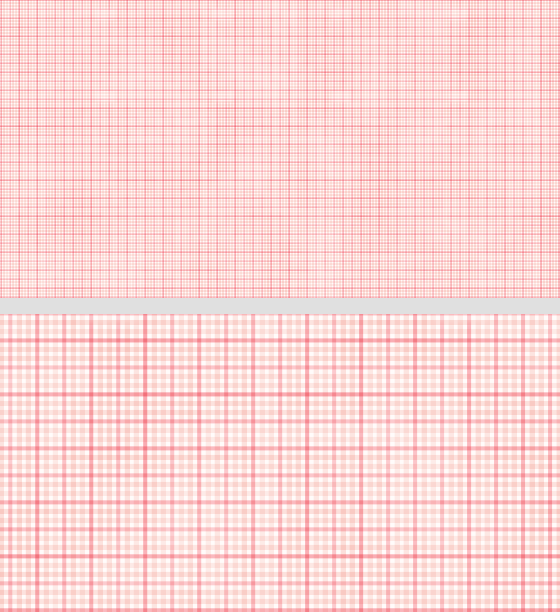
Top, the full canvas; bottom, a detail of the centre.
A WebGL 1 fragment shader for this pattern:

```glsl
precision highp float;

uniform vec2 u_resolution;

float hash(float n) {
  return fract(sin(n * 12.9898) * 4375.85);
}

vec2 gradientAt(vec2 cell) {
  float angle = 6.2832 * hash(dot(cell, vec2(1.0, 57.3)));
  return vec2(cos(angle), sin(angle));
}

float gradientNoise(vec2 p) {
  vec2 i = floor(p);
  vec2 f = p - i;
  vec2 w = f * f * (3.0 - 2.0 * f);
  vec2 e = vec2(1.0, 0.0);
  float low = mix(dot(gradientAt(i), f),
                  dot(gradientAt(i + e.xy), f - e.xy), w.x);
  float high = mix(dot(gradientAt(i + e.yx), f - e.yx),
                   dot(gradientAt(i + e.xx), f - e.xx), w.x);
  return mix(low, high, w.y);
}

// Coverage of a line of the given half width, smoothed at its edges
float lineCoverage(float dist, float halfWidth, float pixel) {
  return clamp((halfWidth - dist) / (0.65 * pixel) + 0.5, 0.0, 1.0);
}

// Ink along one axis: x = fine rulings, y = main rulings
vec2 rulings(float t, float pixel, float seed) {
  float mainId = floor(t + 0.5);
  float mainLine = lineCoverage(abs(t - mainId), 0.074, pixel);
  float fineId = floor(t * 3.0 + 0.5);
  float fineLine = lineCoverage(abs(t - fineId / 3.0), 0.098, pixel);
  fineLine *= step(0.5, mod(fineId, 3.0));

  // Every second main line is heavier, and each line is inked unevenly
  float weight = mix(1.25, 0.92, mod(mainId, 2.0));
  weight *= 0.82 + 0.36 * hash(mainId + seed);
  float fineWeight = 0.75 + 0.5 * hash(fineId + seed * 3.0);
  return vec2(fineLine * fineWeight, mainLine * weight);
}

// Small repeated patches where the upright rulings have faded
float fadedPatch(vec2 p) {
  vec2 spacing = vec2(0.394, 0.275);
  vec2 q = mod(p - vec2(0.355, 0.676) + 0.5 * spacing, spacing) - 0.5 * spacing;
  vec2 inside = 1.0 - smoothstep(vec2(0.024, 0.014), vec2(0.038, 0.026), abs(q));
  return inside.x * inside.y * step(0.55, p.y);
}

vec3 tint(vec2 ink) {
  vec3 fine = pow(vec3(0.99, 0.913, 0.902), vec3(ink.x));
  vec3 strong = pow(vec3(0.985, 0.775, 0.797), vec3(ink.y));
  return fine * strong;
}

void main() {
  vec2 p = gl_FragCoord.xy / u_resolution.y;
  float density = 33.12;
  float pixel = density / u_resolution.y;
  vec2 grid = p * density - vec2(0.13, 1.1);

  vec2 upright = rulings(grid.x, pixel, 3.0);
  vec2 level = rulings(grid.y, pixel, 17.0);
  upright *= 1.0 - vec2(0.5, 0.35) * fadedPatch(p);

  // Slow drift in ink strength over the sheet
  float wear = 1.0 + 0.3 * gradientNoise(p * 6.0) + 0.15 * gradientNoise(p * 27.0);
  vec3 color = vec3(1.0, 0.985, 0.98) * tint(upright * wear) * tint(level * wear);

  gl_FragColor = vec4(color, 1.0);
}
```
